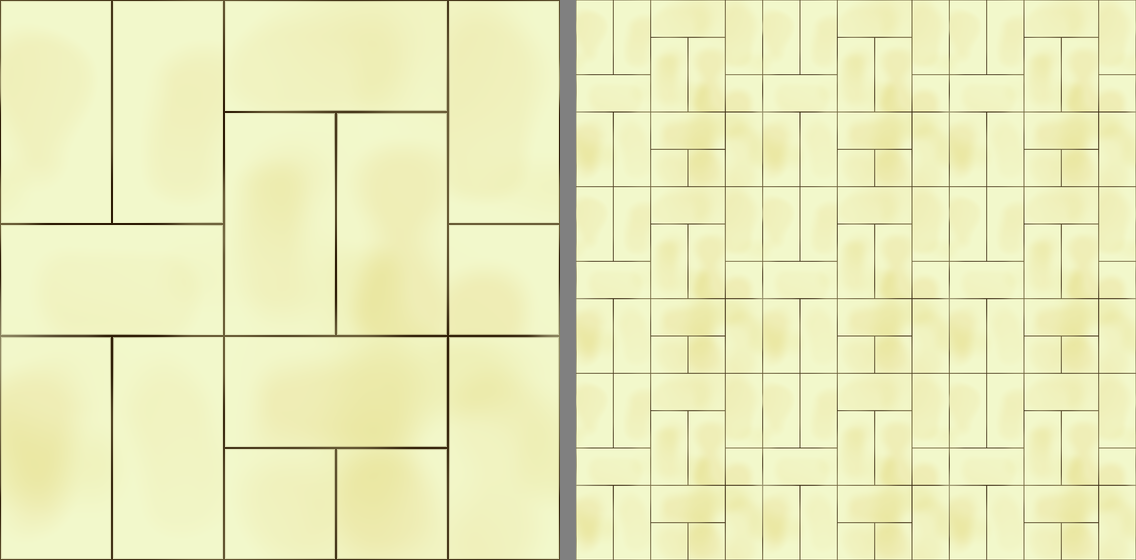
Left, the tile; right, the same tile 3 across and 3 down.
This pattern is drawn by a Shadertoy shader. Its source:

```glsl
// Pale cream paving of one-by-two slabs and squares with thin worn brown joints and soft stains.

const int   GRID        = 5;       // cells across and down
const float JOINT_WIDTH = 0.0045;  // share of the canvas
const float JOINT_VARY  = 0.12;    // relative change in joint width
const float JOINT_FADE  = 0.40;    // strongest loss of joint colour
const float STAIN_SOFT  = 0.42;    // stain falloff, in cells
const float STAIN_SHIFT = 0.16;    // random stain offset, in cells
const float STAIN_DROP  = 0.14;    // downward stain offset, in cells
const float CLOUD_GAIN  = 1.10;    // strength of broad discolouration
const float SPOT_GAIN   = 0.85;    // strength of ochre spots
const vec3  CREAM       = vec3(0.950, 0.972, 0.795);
const vec3  WARM        = vec3(0.934, 0.925, 0.700);
const vec3  OCHRE       = vec3(0.912, 0.898, 0.610);
const vec3  JOINT_DARK  = vec3(0.18, 0.11, 0.02);
const vec3  JOINT_WORN  = vec3(0.42, 0.37, 0.22);

// Slab number of each cell, bottom row first
const int SLAB[25] = int[25](
     0,  1,  2,  3,  4,
     0,  1,  5,  5,  4,
     6,  6,  7,  8,  9,
    10, 11,  7,  8, 12,
    10, 11, 13, 13, 12);

float hash(vec2 p) {
    return fract(sin(dot(p, vec2(127.1, 311.7))) * 43758.5453);
}

// Value noise that wraps after 'period' lattice cells
float wrapNoise(vec2 uv, float period, float seed) {
    vec2 p = uv * period;
    vec2 i = floor(p), f = fract(p);
    f = f * f * (3.0 - 2.0 * f);
    vec2 a = mod(i, period) + seed;
    vec2 b = mod(i + 1.0, period) + seed;
    return mix(mix(hash(a), hash(vec2(b.x, a.y)), f.x),
               mix(hash(vec2(a.x, b.y)), hash(b), f.x), f.y);
}

int slabAt(ivec2 cell) {
    ivec2 c = (cell + GRID) % GRID;
    return SLAB[c.y * GRID + c.x];
}

float roundBox(vec2 p, vec2 halfSize, float radius) {
    vec2 q = abs(p) - halfSize + radius;
    return length(max(q, 0.0)) + min(max(q.x, q.y), 0.0) - radius;
}

void mainImage(out vec4 fragColor, in vec2 fragCoord) {
    vec2 uv = fragCoord / iResolution.xy;
    vec2 p = uv * float(GRID);
    float pixel = float(GRID) / min(iResolution.x, iResolution.y);

    // Grow the cell over neighbours that belong to the same slab
    ivec2 cell = ivec2(floor(p));
    int id = slabAt(cell);
    vec2 low = vec2(cell), high = low + 1.0;
    if (slabAt(cell - ivec2(1, 0)) == id) low.x -= 1.0;
    if (slabAt(cell + ivec2(1, 0)) == id) high.x += 1.0;
    if (slabAt(cell - ivec2(0, 1)) == id) low.y -= 1.0;
    if (slabAt(cell + ivec2(0, 1)) == id) high.y += 1.0;
    vec2 halfSize = 0.5 * (high - low);
    vec2 local = p - 0.5 * (low + high);

    // Each slab has its own rounded stain, bent by broad noise
    float key = float(id);
    vec2 shift = STAIN_SHIFT * (2.0 * vec2(hash(vec2(key, 3.0)), hash(vec2(key, 8.0))) - 1.0);
    shift.y -= STAIN_DROP;
    float bend = 0.45 * (wrapNoise(uv, 7.0, 17.0) - 0.5);
    float stainDist = roundBox(local - shift, halfSize * 0.76, 0.36) + bend;
    float stain = 1.0 - smoothstep(-0.5 * STAIN_SOFT, 0.5 * STAIN_SOFT, stainDist);
    stain *= mix(0.45, 1.0, hash(vec2(key, 5.0)));

    // Broad discolouration runs across the joints
    float cloud = 0.65 * wrapNoise(uv, 3.0, 41.0) + 0.35 * wrapNoise(uv, 6.0, 23.0);
    float spot = smoothstep(0.52, 0.95, wrapNoise(uv, 6.0, 73.0));
    float tint = 0.85 * stain + CLOUD_GAIN * (cloud - 0.42);
    vec3 color = mix(CREAM, WARM, clamp(tint, 0.0, 1.15));
    color = mix(color, OCHRE, SPOT_GAIN * spot * (0.45 + 0.55 * stain));

    // Joints vary in tone and fade in a few places
    vec2 edge = halfSize - abs(local);
    float jointDist = min(edge.x, edge.y);
    float vary = 1.0 + JOINT_VARY * (2.0 * wrapNoise(uv, 5.0, 29.0) - 1.0);
    float halfWidth = 0.5 * JOINT_WIDTH * float(GRID) * vary;
    float joint = 1.0 - smoothstep(halfWidth - 0.5 * pixel, halfWidth + 0.5 * pixel, jointDist);
    float wear = smoothstep(0.20, 0.85, wrapNoise(uv, 8.0, 57.0));
    float fade = smoothstep(0.74, 1.0, wrapNoise(uv, 7.0, 91.0));
    color = mix(color, mix(JOINT_DARK, JOINT_WORN, wear), joint * (1.0 - JOINT_FADE * fade));

    fragColor = vec4(color, 1.0);
}
```
